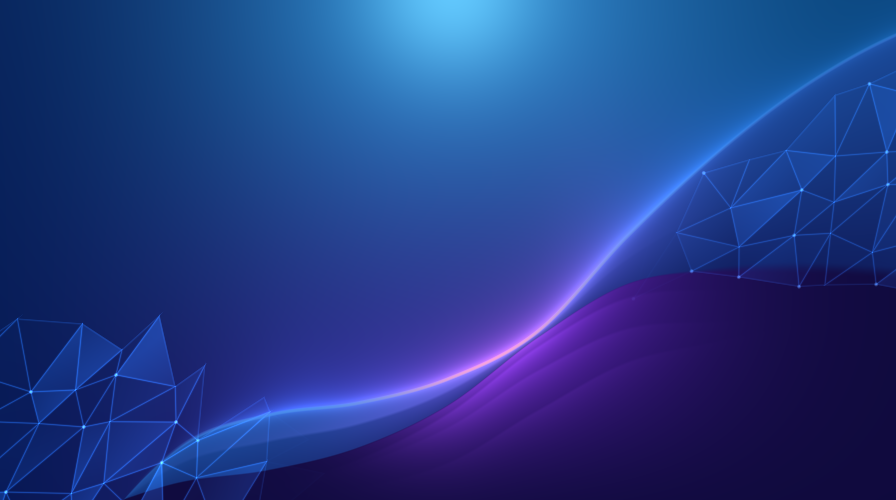
Reproduce this background procedurally as a Shadertoy shader.

```glsl
const vec3 SKY_TOP = vec3(0.11, 0.36, 0.60);
const vec3 SKY_LOW = vec3(0.18, 0.14, 0.50);
const vec3 NAVY = vec3(0.02, 0.09, 0.32);
const vec3 TEAL = vec3(0.03, 0.26, 0.47);
const vec3 LAMP_CORE = vec3(0.20, 0.26, 0.20);
const vec3 LAMP_HALO = vec3(0.07, 0.16, 0.19);
const vec3 DEEP = vec3(0.06, 0.04, 0.24);
const vec3 PLUM = vec3(0.25, 0.10, 0.54);
const vec3 ORCHID = vec3(0.55, 0.24, 0.72);
const vec3 BAND_BLUE = vec3(0.10, 0.29, 0.60);
const vec3 BAND_VIOLET = vec3(0.36, 0.33, 0.85);
const vec3 BAND_SHADE = vec3(0.06, 0.11, 0.36);
const vec3 LINE_BLUE = vec3(0.28, 0.56, 0.92);
const vec3 LINE_PINK = vec3(1.00, 0.66, 0.82);
const vec3 MESH_BLUE = vec3(0.12, 0.38, 0.70);
const vec3 MESH_DOT = vec3(0.45, 0.75, 1.00);
const vec2 LAMP_POS = vec2(0.505, 1.02);
const float MESH_DENSITY = 10.5;
const float MESH_JITTER = 0.75;

// Curve heights at even steps of x, from -0.1 to 1.1
const float CREST[13] = float[13](-0.8, -0.42, -0.09, 0.105, 0.17, 0.194,
    0.242, 0.337, 0.527, 0.693, 0.83, 0.93, 0.99);
const float HEM[13] = float[13](-0.1, -0.06, -0.02, 0.035, 0.06, 0.105,
    0.19, 0.325, 0.432, 0.46, 0.465, 0.455, 0.44);

float spline(float k[13], float x) {
    float t = clamp(x, 0.0, 1.0) * 10.0;
    int i = min(int(t), 9);
    float f = t - float(i);
    float a = k[i], b = k[i + 1], c = k[i + 2], d = k[i + 3];
    return b + 0.5 * f * (c - a + f * (2.0 * a - 5.0 * b + 4.0 * c - d
        + f * (3.0 * (b - c) + d - a)));
}

float hash(vec2 p) {
    vec3 q = fract(p.xyx * vec3(0.1031, 0.1030, 0.0973));
    q += dot(q, q.yzx + 33.33);
    return fract((q.x + q.y) * q.z);
}

float bump(float x, float center, float width) {
    float d = (x - center) / width;
    return exp(-d * d);
}

vec2 node(vec2 id) {
    return id + 0.5 + MESH_JITTER * (vec2(hash(id), hash(id + 57.3)) - 0.5);
}

float edgeSide(vec2 p, vec2 a, vec2 b) {
    vec2 e = normalize(b - a), d = p - a;
    return e.x * d.y - e.y * d.x;
}

// Opacity of the faceted mesh at a triangle's centre
float meshCover(vec2 c, float aspect) {
    float x = c.x / aspect;
    float crest = spline(CREST, x);
    float hill = 0.37 - 0.22 * smoothstep(0.08, 0.32, x);
    float left = step(c.y, hill) * (1.0 - smoothstep(0.24, 0.33, x));
    float right = step(c.y, crest - 0.06) * step(spline(HEM, x) - 0.01, c.y);
    return left + right * smoothstep(0.72, 0.82, x);
}

// x: facet light, y: edge lines, z: dots
vec3 mesh(vec2 p, float aspect, float px) {
    vec2 g = p * MESH_DENSITY, cell = floor(g);
    float w = px * MESH_DENSITY;
    vec3 sum = vec3(0.0);
    for (int n = 0; n < 18; n++) {
        int k = n / 2;
        vec2 id = cell + vec2(k % 3 - 1, k / 3 - 1);
        bool upper = n % 2 == 1;
        vec2 a = node(id), c = node(id + 1.0);
        vec2 b = node(id + (upper ? vec2(0, 1) : vec2(1, 0)));
        float turn = upper ? -1.0 : 1.0;
        float inside = min(min(turn * edgeSide(g, a, b), turn * edgeSide(g, b, c)),
            turn * edgeSide(g, c, a));
        float cover = meshCover((a + b + c) / (3.0 * MESH_DENSITY), aspect);
        float tone = hash(id + (upper ? 11.7 : 3.1));
        float slant = clamp(0.6 + 0.6 * dot(g - b, normalize(a + c - 2.0 * b)), 0.2, 1.2);
        sum.x += cover * tone * tone * slant * smoothstep(-w, w, inside);
        sum.y += cover * smoothstep(-w, 0.0, inside) * (1.0 - smoothstep(0.0, 0.018 + w, inside));
        float spark = step(0.55, hash(id + 91.0));
        sum.z = max(sum.z, cover * spark * (1.0 - smoothstep(0.015, 0.035 + w, length(g - a))));
    }
    return sum;
}

void mainImage(out vec4 fragColor, in vec2 fragCoord) {
    vec2 uv = fragCoord / iResolution.xy;
    float aspect = iResolution.x / iResolution.y, px = 1.0 / iResolution.y;
    vec2 p = vec2(uv.x * aspect, uv.y);
    float x = uv.x, y = uv.y;
    float crest = spline(CREST, x), hem = spline(HEM, x);
    float slope = (spline(CREST, x + 0.005) - spline(CREST, x - 0.005)) / (0.01 * aspect);
    float dist = (y - crest) / sqrt(1.0 + slope * slope);
    float below = 1.0 - smoothstep(-px, px, dist);

    // Sky and lamp
    vec3 sky = mix(SKY_LOW, SKY_TOP, smoothstep(0.1, 1.0, y));
    sky = mix(NAVY + vec3(0.01, 0.05, 0.04) * y, sky, smoothstep(-0.08, 0.48, x));
    sky = mix(sky, TEAL, 0.85 * smoothstep(0.6, 1.0, x));
    vec2 toLamp = p - LAMP_POS * vec2(aspect, 1.0);
    float r2 = dot(toLamp, toLamp);
    sky += LAMP_CORE * exp(-r2 / 0.03) + LAMP_HALO * exp(-r2 / 0.15);

    // Light spilling above the crest
    float heat = bump(x, 0.57, 0.13), reach = smoothstep(0.18, 0.36, x);
    float spill = max(dist, 0.0);
    vec3 glow = mix(vec3(0.10, 0.24, 0.50), vec3(0.50, 0.20, 0.50), heat);
    float fade = reach * (1.0 - 0.75 * smoothstep(0.68, 0.95, x));
    sky += glow * fade * (0.55 * exp(-spill / 0.035) + 0.35 * exp(-spill / 0.11));

    // Dark ground with faint veils
    vec3 ground = mix(DEEP, PLUM, bump(x, 0.58, 0.22) * smoothstep(-0.1, 0.4, y));
    for (int i = 0; i < 4; i++) {
        float f = float(i);
        float depth = hem - f * 0.035 * (1.0 + 0.5 * sin(7.0 * x + f)) - y;
        float veil = smoothstep(-0.004, 0.004, depth) * exp(-max(depth, 0.0) / 0.06);
        ground += ORCHID * veil * bump(x, 0.56 + 0.02 * f, 0.12) * 0.5 / (1.0 + 1.6 * f);
    }

    // Ribbon between crest and hem
    float t = clamp((crest - y) / max(crest - hem, 0.004), 0.0, 1.0);
    vec3 band = mix(BAND_BLUE, BAND_VIOLET, bump(x, 0.57, 0.18));
    band = mix(band, BAND_SHADE, t * mix(0.55, 0.95, smoothstep(0.68, 0.85, x)));
    float fold = mix(crest, hem, 0.48) - y;
    band += vec3(0.09, 0.08, 0.13) * smoothstep(0.004, -0.004, fold)
        * exp(min(fold, 0.0) / 0.05) * bump(x, 0.42, 0.2);
    float soft = px + 0.012 * smoothstep(0.72, 0.9, x);
    vec3 lower = mix(ground, band, smoothstep(-soft, soft, y - hem));
    vec3 color = mix(sky, lower, below);

    // Faceted meshes
    vec3 net = mesh(p, aspect, px);
    float sideGain = mix(1.0, 0.7, step(0.5, x));
    color += sideGain * (MESH_BLUE * (0.34 * net.x + 0.22 * net.y) + MESH_DOT * 0.5 * net.z);

    // Bright crest line
    float thin = abs(dist), lineHeat = bump(x, 0.55, 0.12);
    vec3 lineColor = mix(LINE_BLUE, LINE_PINK, lineHeat);
    float core = 1.0 - smoothstep(0.001, 0.003 + px, thin);
    float strength = smoothstep(0.13, 0.34, x) * (1.0 - 0.6 * smoothstep(0.62, 0.85, x));
    color += lineColor * strength * 0.3 * exp(-thin / 0.012);
    color = mix(color, lineColor, core * strength * 0.85);

    fragColor = vec4(clamp(color, 0.0, 1.0), 1.0);
}
```
